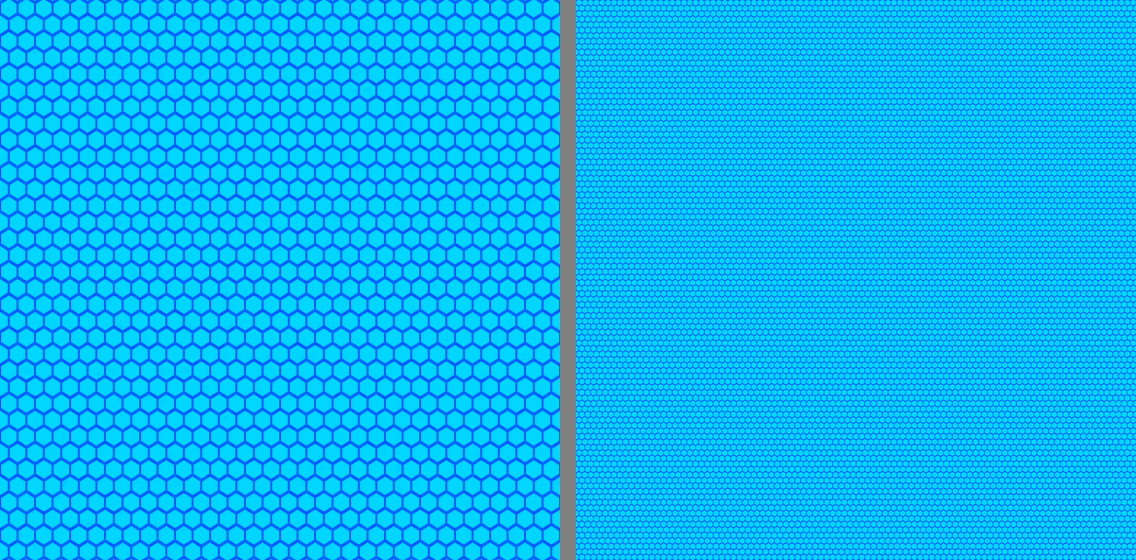
Left: one tile. Right: repeated 3 by 3.
A WebGL 2 fragment shader for this pattern:

```glsl
#version 300 es
precision highp float;

#define COLUMNS 32.0
#define ROWS 34.0          // must be even so that staggered rows wrap
#define UPRIGHT_WIDTH 0.0035
#define SLANT_WIDTH 0.0054
#define FACE_COLOR vec3(0.0, 0.84, 1.0)
#define LINE_COLOR vec3(0.0, 0.40, 1.0)
#define DEEP_COLOR vec3(0.0, 0.35, 1.0)
#define SPOT_GRID 26.0
#define SCRATCHES 36
#define WEAR 0.09

uniform vec2 u_resolution;
out vec4 fragColor;

const float SQRT3 = 1.7320508;

vec2 hash2(vec2 p) {
    vec3 q = fract(p.xyx * vec3(0.1031, 0.1030, 0.0973));
    q += dot(q, q.yzx + 33.33);
    return fract((q.xx + q.yz) * q.zy);
}

float cornerSlope(vec2 corner, vec2 offset, float period) {
    float angle = 6.2831853 * hash2(mod(corner, period) + 7.0).x;
    return dot(vec2(cos(angle), sin(angle)), offset);
}

// Gradient noise that wraps after a whole number of lattice cells
float gradientNoise(vec2 uv, float period) {
    vec2 p = uv * period;
    vec2 i = floor(p), f = fract(p);
    vec2 w = f * f * f * (f * (f * 6.0 - 15.0) + 10.0);
    vec2 e = vec2(0.0, 1.0);
    float low = mix(cornerSlope(i, f, period), cornerSlope(i + e.yx, f - e.yx, period), w.x);
    float high = mix(cornerSlope(i + e, f - e, period), cornerSlope(i + e.yy, f - e.yy, period), w.x);
    return mix(low, high, w.y);
}

// Offset from the nearest cell centre, in a space where the hexagon is regular
vec2 hexOffset(vec2 uv) {
    vec2 p = (uv * vec2(COLUMNS, ROWS) - vec2(0.0, 0.5)) * vec2(1.0, 0.5 * SQRT3);
    vec2 period = vec2(1.0, SQRT3);
    vec2 a = mod(p + 0.5 * period, period) - 0.5 * period;
    vec2 b = mod(p, period) - 0.5 * period;
    return dot(a, a) < dot(b, b) ? a : b;
}

float coverage(float signedDistance, float pixel) {
    return clamp(0.5 - signedDistance / pixel, 0.0, 1.0);
}

// Sparse faint discs and rings, each kept inside its own grid cell
float spots(vec2 uv, float pixel) {
    vec2 cell = floor(uv * SPOT_GRID);
    vec2 pick = hash2(cell + 31.0);
    vec2 centre = 0.3 + 0.4 * hash2(cell + 83.0);
    float radius = mix(0.05, 0.14, pick.y);
    float d = length(fract(uv * SPOT_GRID) - centre) - radius;
    float ring = coverage((abs(d) - 0.025) / SPOT_GRID, pixel);
    float disc = coverage(d / SPOT_GRID, pixel);
    return step(pick.x, 0.22) * (pick.x < 0.1 ? ring : 0.7 * disc);
}

// Short hairlines scattered over the wrapped canvas
float scratches(vec2 uv, float pixel) {
    float mark = 0.0;
    for (int i = 0; i < SCRATCHES; i++) {
        vec2 seed = vec2(float(i), 17.0);
        vec2 shape = hash2(seed + 5.0);
        vec2 p = fract(uv - hash2(seed) + 0.5) - 0.5;
        float angle = mix(0.4, 1.2, shape.x);
        vec2 along = vec2(cos(angle), sin(angle));
        float halfLength = mix(0.006, 0.022, shape.y);
        float d = length(p - along * clamp(dot(p, along), -halfLength, halfLength));
        mark = max(mark, coverage(d - 0.0005, pixel));
    }
    return mark;
}

void main() {
    vec2 uv = gl_FragCoord.xy / u_resolution;
    float pixel = 1.0 / min(u_resolution.x, u_resolution.y);

    // Distances to the upright and slanted cell walls, in canvas units
    vec2 g = abs(hexOffset(uv));
    float uprightDistance = (0.5 - g.x) / COLUMNS;
    float slantSteepness = length(vec2(0.5 * COLUMNS, 0.75 * ROWS));
    float slantDistance = (0.5 - dot(g, vec2(0.5, 0.5 * SQRT3))) / slantSteepness;
    float upright = coverage(uprightDistance - 0.5 * UPRIGHT_WIDTH, pixel);
    float slant = coverage(slantDistance - 0.5 * SLANT_WIDTH, pixel);

    // Faint wear on the faces
    float stain = smoothstep(0.3, 0.5, gradientNoise(uv, 40.0));
    float wear = max(max(spots(uv, pixel), scratches(uv, pixel)), 0.6 * stain);
    vec3 color = mix(FACE_COLOR, LINE_COLOR, WEAR * wear);

    // Deeper uprights, then slanted strokes with uneven ink
    float ink = smoothstep(0.08, 0.2, gradientNoise(uv, 64.0));
    color = mix(color, DEEP_COLOR, upright);
    color = mix(color, mix(LINE_COLOR, DEEP_COLOR, ink), slant);

    fragColor = vec4(color, 1.0);
}
```
